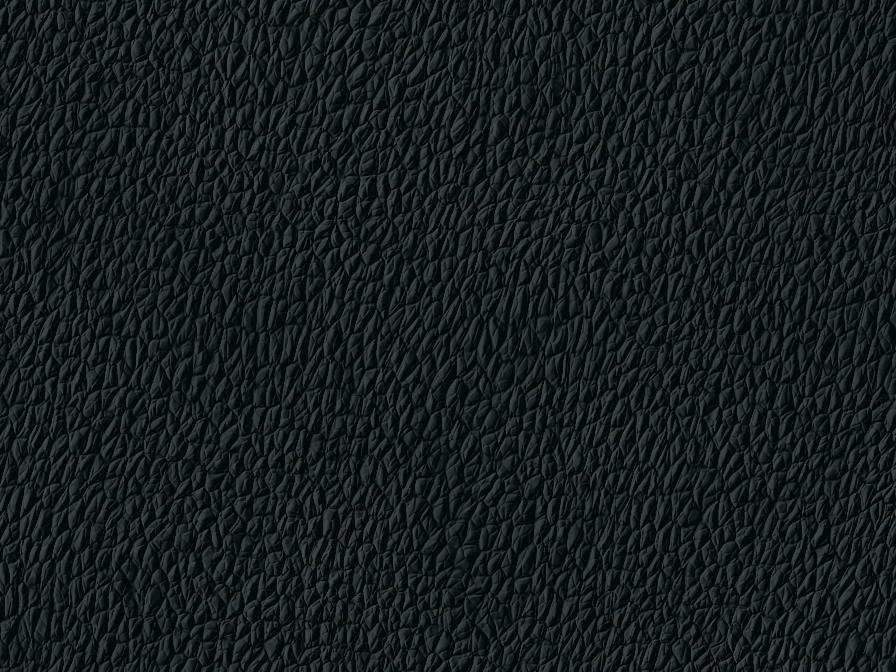
A WebGL 2 fragment shader for this texture:

```glsl
#version 300 es
precision highp float;

uniform vec2 u_resolution;
out vec4 fragColor;

vec2 hash2(vec2 cell) {
    vec3 h = fract(cell.xyx * vec3(0.1031, 0.1030, 0.0973));
    h += dot(h, h.yzx + 33.33);
    return fract((h.xx + h.yz) * h.zy);
}

float valueNoise(vec2 p) {
    vec2 cell = floor(p), f = fract(p);
    f = f * f * (3.0 - 2.0 * f);
    float bottom = mix(hash2(cell).x, hash2(cell + vec2(1, 0)).x, f.x);
    float top = mix(hash2(cell + vec2(0, 1)).x, hash2(cell + vec2(1, 1)).x, f.x);
    return mix(bottom, top, f.y);
}

// Gap between the two nearest seeds: zero on a crease, large inside a grain
float creaseDistance(vec2 p) {
    vec2 cell = floor(p), f = fract(p);
    float nearest = 9.0, second = 9.0;
    for (int y = -1; y <= 1; y++) {
        for (int x = -1; x <= 1; x++) {
            vec2 offset = vec2(x, y);
            vec2 seed = offset + 0.1 + 0.8 * hash2(cell + offset + 50.0);
            float d = length(seed - f);
            second = min(second, max(nearest, d));
            nearest = min(nearest, d);
        }
    }
    return second - nearest;
}

// Leather relief: leaning pebbles, finer cross folds, long wrinkles and pores
float relief(vec2 p) {
    vec2 bend = vec2(valueNoise(p * 5.0), valueNoise(p * 5.0 + 40.0)) - 0.5;
    vec2 q = vec2(p.x - 0.22 * p.y, p.y * 0.6) * 48.0 + bend * 1.6;
    q += 0.3 * vec2(valueNoise(q * 1.4 + 7.0), valueNoise(q * 1.4 + 90.0));

    float gap = creaseDistance(q);
    float pebbles = 0.8 * gap + 0.22 * smoothstep(0.0, 0.2, gap);
    vec2 crossed = mat2(0.8, 0.6, -0.6, 0.8) * q * 1.7;
    float foldGap = creaseDistance(crossed + 20.0);
    float folds = 0.25 * foldGap + 0.1 * smoothstep(0.0, 0.25, foldGap);
    float strand = abs(valueNoise(q * vec2(0.8, 0.3) + 130.0) - 0.5);
    float wrinkles = 0.2 * smoothstep(0.0, 0.15, strand);
    float pores = 0.16 * valueNoise(q * 3.3) + 0.05 * valueNoise(q * 6.5 + 60.0);
    return pebbles + folds + wrinkles + pores;
}

void main() {
    vec2 p = gl_FragCoord.xy / u_resolution.y;

    // Slope of the relief towards a raking light at the upper left
    vec2 lightStep = normalize(vec2(-0.9, 0.4)) * 0.0011;
    float away = relief(p - lightStep);
    float toward = relief(p + lightStep);
    float slope = (away - toward) * 5.2;
    float facing = 0.5 + 0.5 * slope / sqrt(1.0 + slope * slope);
    float shine = pow(max(facing - 0.25, 0.0) / 0.75, 1.25);

    // Creases hold shadow
    float depth = 0.5 * (away + toward);
    shine *= mix(0.45, 1.08, smoothstep(0.15, 0.75, depth));

    // Slow changes of sheen across the hide
    float sheen = 0.6 * valueNoise(p * 2.3 + 3.0) + 0.4 * valueNoise(p * 6.0 + 11.0);
    shine *= 0.9 + 0.3 * sheen;

    vec3 color = mix(vec3(0.014, 0.033, 0.041), vec3(0.235, 0.267, 0.265), shine);
    color += (hash2(floor(p * 384.0)).x - 0.5) * 0.012;
    fragColor = vec4(color, 1.0);
}
```
